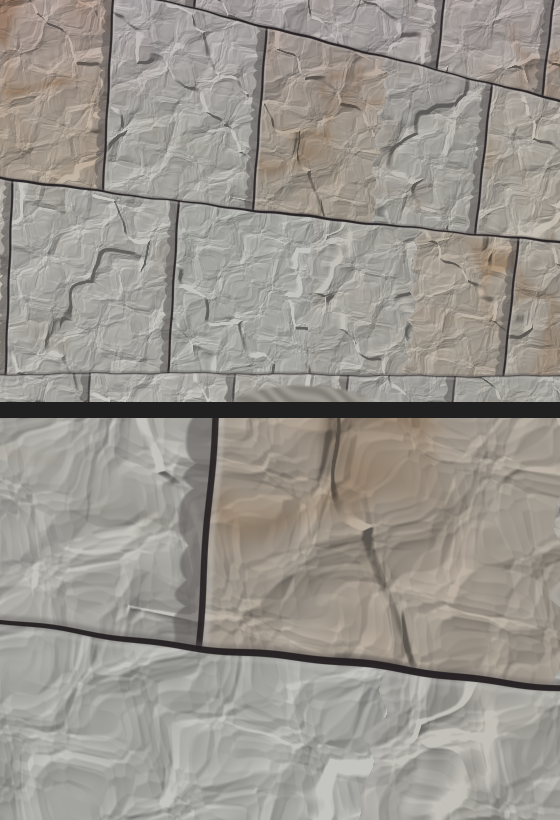
Top, the full canvas; bottom, a detail of the centre.
A Shadertoy shader for this texture:

```glsl
// Rough split-face limestone wall: slanted courses, thin dark joints, warm stains.

const vec3 GREY_STONE  = vec3(0.645, 0.647, 0.632);
const vec3 WARM_STONE  = vec3(0.610, 0.545, 0.475);
const vec3 RUST        = vec3(0.500, 0.400, 0.300);
const vec3 JOINT_DARK  = vec3(0.140, 0.120, 0.130);
const vec3 JOINT_SHADE = vec3(0.370, 0.355, 0.350);
const vec3 CHIP_LIGHT  = vec3(0.740, 0.735, 0.730);
const float NONE = 9.0;

// Courses run from top to bottom; positions are in canvas heights.
const vec4 JOINTS[4] = vec4[4](
    vec4(0.440, 1.034, 1.295, NONE), vec4(0.245, 0.616, 1.170, NONE),
    vec4(0.022, 0.432, 1.278, NONE), vec4(0.235, 0.601, 0.887, 1.157));
const vec2 SEAMS[4] = vec2[4](
    vec2(NONE), vec2(0.908, NONE), vec2(0.767, 1.029), vec2(NONE));
const float WARMTH[24] = float[24](
    0.2, 0.25, 0.4, 0.5, 0.0, 0.0,
    0.9, 0.15, 0.7, 0.2, 0.45, 0.0,
    0.3, 0.1, 0.0, 0.2, 0.7, 0.5,
    0.1, 0.1, 0.2, 0.1, 0.2, 0.0);

vec2 hash2(vec2 p) {
    p = vec2(dot(p, vec2(127.1, 311.7)), dot(p, vec2(269.5, 183.3)));
    return fract(sin(p) * 43758.5);
}

// Squared distance to the nearest scattered point.
float cellular(vec2 p) {
    vec2 cell = floor(p), f = fract(p);
    float nearest = 2.0;
    for (int y = -1; y <= 1; y++)
    for (int x = -1; x <= 1; x++) {
        vec2 o = vec2(x, y);
        vec2 d = o + hash2(cell + o) - f;
        nearest = min(nearest, dot(d, d));
    }
    return nearest;
}

vec2 warp(vec2 p, float freq, float amount) {
    return p + amount * sin(p.yx * freq + 1.7 * sin(p * freq * 1.6));
}

// Broken ledges over layers of pits and lumps.
float relief(vec2 p) {
    vec2 q = warp(p, 31.0, 0.012);
    float wave = sin(13.0 * q.x + 5.0 * q.y + 1.6 * sin(9.0 * q.y + 4.0 * q.x));
    float rough = cellular(q * 11.0);
    float h = 0.006 * smoothstep(0.25, 0.55, wave + 1.3 * rough - 0.2);
    float freq = 10.0, side = -1.0;
    for (int i = 0; i < 4; i++) {
        h += side * 0.058 / freq * cellular(q * freq);
        q = mat2(0.8, -0.6, 0.6, 0.8) * q + 3.1;
        freq *= 2.15;
        side = -side;
    }
    return h;
}

float lighting(vec2 p) {
    const float e = 0.0028;
    return (relief(p) - relief(p + e * vec2(-0.6, 0.8))) / e;
}

// Soft-edged line of a given half width.
float line(float d, float halfWidth, float px) {
    return 1.0 - smoothstep(halfWidth - px, halfWidth + px, abs(d));
}

void mainImage(out vec4 fragColor, in vec2 fragCoord) {
    float px = 0.8 / iResolution.y;
    vec2 p = fragCoord / iResolution.y;
    float wobble = 0.0015 * sin(p.x * 23.0) + 0.0008 * sin(p.x * 71.0);

    // Course joints: distance above each one.
    vec3 above = p.y + wobble - vec3(1.1 - 0.252 * p.x,
                                     0.558 - 0.14 * p.x + 0.018 * p.x * p.x,
                                     0.068 + 0.004 * sin(p.x * 4.0));
    int row = int(dot(1.0 - step(0.0, above), vec3(1.0)));

    // Upright joints lean more toward the right.
    float s = p.x - (0.035 + 0.06 * p.x) * (p.y - 0.3);
    s += 0.0008 * sin(p.y * 47.0);
    float ragged = 0.009 * sin(p.y * 38.0 + 2.0 * sin(p.y * 61.0));
    vec4 beside = s - JOINTS[row];
    vec2 seam = s + ragged - SEAMS[row];
    int column = int(dot(step(0.0, beside), vec4(1.0)) + dot(step(0.0, seam), vec2(1.0)));
    int stone = row * 6 + column;

    // Stone body, tone and stains.
    vec2 local = p + 7.0 * hash2(vec2(stone, 3.0));
    float warm = WARMTH[stone];
    float blotch = cellular(warp(local, 17.0, 0.04) * 6.0);
    float tone = hash2(vec2(stone, 8.0)).x - 0.5;
    vec3 col = mix(GREY_STONE, WARM_STONE, warm * (0.65 + 0.7 * blotch));
    col = mix(col, RUST, warm * 0.6 * smoothstep(0.35, 0.75, blotch));
    col *= 1.0 + 0.05 * tone;
    col += vec3(0.0, -0.012, 0.012) * smoothstep(0.6, 1.0, p.y);
    float shade = lighting(local);
    col *= 1.0 + clamp(shade, -0.42, 0.2);

    // Pale chipped crest along the faint seams.
    for (int i = 0; i < 2; i++) {
        col = mix(col, CHIP_LIGHT, 0.3 * line(seam[i] - 0.004, 0.003, 0.003));
    }

    // Upright joints: ragged shadow, pale arris, dark gap.
    float strength = row == 3 ? 0.6 : 0.9;
    for (int i = 0; i < 4; i++) {
        float d = beside[i];
        float reach = 0.007 + 0.5 * abs(ragged);
        col = mix(col, JOINT_SHADE, 0.6 * line(d + reach, reach, 0.002));
        col = mix(col, CHIP_LIGHT, 0.4 * line(d - 0.005, 0.0025, 0.002));
        col = mix(col, JOINT_DARK, strength * line(d, 0.0026, px));
    }

    // Course joints: lower one is weathered, the others are crisp.
    for (int i = 0; i < 3; i++) {
        float gap = i == 2 ? 0.0013 : 0.0024 + 0.0007 * sin(p.x * 9.0 + 1.0);
        col = mix(col, CHIP_LIGHT, 0.3 * line(above[i] + 0.006, 0.002, 0.002));
        col = mix(col, JOINT_SHADE, 0.4 * line(above[i] - 0.002, 0.004, 0.003));
        col = mix(col, JOINT_DARK, (i == 2 ? 0.55 : 0.95) * line(above[i], gap, px));
    }

    // Smooth streaked mound at the lower edge.
    float mound = length((p - vec2(0.75, -0.005)) / vec2(0.19, 0.05));
    float streaks = sin(p.x * 90.0 + p.y * 160.0 + 2.0 * sin(p.x * 37.0));
    col = mix(col, vec3(0.56, 0.55, 0.52) + 0.05 * streaks, 1.0 - smoothstep(0.8, 1.0, mound));

    fragColor = vec4(clamp(col, 0.0, 1.0), 1.0);
}
```
